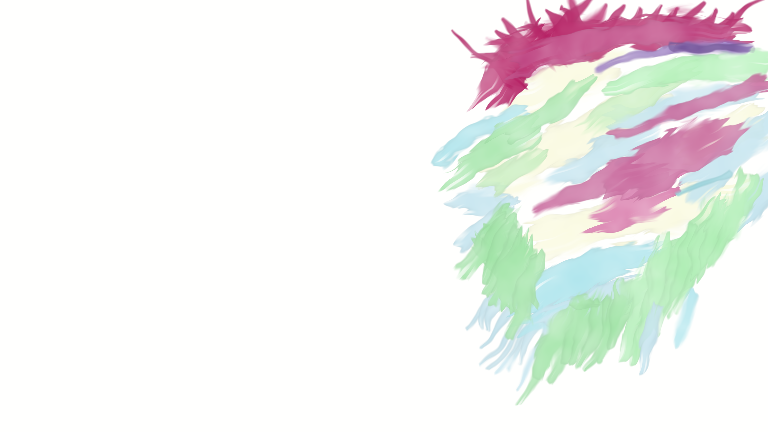
This background is drawn by a WebGL 1 fragment shader. Its source:

```glsl
precision highp float;
// Loose watercolour strokes gathered at the right of a blank sheet of paper.
// Each stroke is a bowed, tapered capsule with dry-brush ends, wet or crisp
// edges and an uneven wash; fans of strokes make the ragged fringes.
uniform vec2 u_resolution;

vec2 p;      // position on a 7.68 x 4.32 sheet, y measured down from the top
vec3 paint;  // colour built up so far

float hash(vec2 v) {
  return fract(sin(dot(v, vec2(127.1, 311.7))) * 43758.5);
}

float noise(vec2 v) {
  vec2 i = floor(v), f = fract(v);
  f *= f * (3.0 - 2.0 * f);
  return mix(mix(hash(i), hash(i + vec2(1, 0)), f.x),
             mix(hash(i + vec2(0, 1)), hash(i + vec2(1, 1)), f.x), f.y);
}

float fbm(vec2 v) {
  return 0.55 * noise(v) + 0.3 * noise(v * 2.1 + 5.0) + 0.15 * noise(v * 4.3 + 9.0);
}

// Brush along ends.xy to ends.zw, half widths w; a positive bow lifts the middle.
void stroke(vec4 ends, vec2 w, float bow, vec3 pigment) {
  vec2 seed = ends.xy * 7.0, dir = normalize(ends.zw - ends.xy);
  float len = distance(ends.xy, ends.zw);
  vec2 q = p - ends.xy;
  q = vec2(dot(q, dir), dot(q, vec2(dir.y, -dir.x)));
  float u = clamp(q.x / len, 0.0, 1.0), r = mix(w.x, w.y, u);
  q.y -= bow * 4.0 * u * (1.0 - u);
  if (length(vec2(q.x - u * len, q.y)) > r + 0.35) return;

  // ragged outline, stretched along the brush direction
  q.x += (noise(vec2(q.y * 24.0, 1.0) + seed) - 0.5) * min(0.35, r * 2.2);
  float d = length(vec2(q.x - clamp(q.x, 0.0, len), q.y)) - r;
  d += (fbm(q * vec2(4.0, 11.0) + seed) - 0.5) * min(0.2, r * 1.4);
  float wet = smoothstep(0.55, 0.85, noise(p * 3.0 + seed));
  float soft = 0.012 + min(0.07, r * 0.5) * wet;
  float cover = smoothstep(soft, -soft, d);

  // bristle gaps near the ends
  float gaps = smoothstep(0.55, 0.8, noise(q * vec2(2.5, 36.0) + seed));
  cover *= 1.0 - 0.7 * gaps * smoothstep(0.25, 0.5, abs(u - 0.5));

  // uneven wash and a thin rim of pooled pigment
  float wash = fbm(p * 3.0 + pigment.rg * 40.0);
  pigment = mix(pigment, vec3(1), 0.5 * (wash - 0.4));
  pigment *= 1.0 - 0.07 * (1.0 - wet) * exp(-abs(d) * 45.0);
  paint = mix(paint, pigment, cover * 0.88);
}

void dab(vec4 ends, float w, vec3 pigment) {
  stroke(ends, vec2(w), 0.0, pigment);
}

// Strokes spread evenly between two lines, with uneven reach and curl.
void fan(vec4 feet, vec4 tips, vec2 w, vec3 pigment) {
  for (int i = 0; i < 10; i++) {
    float k = float(i) / 9.0;
    float stray = hash(vec2(k * 9.0, feet.x)) - 0.5;
    vec2 foot = mix(feet.xy, feet.zw, k), tip = mix(tips.xy, tips.zw, k);
    foot += (tip - foot) * stray * 0.7;
    stroke(vec4(foot, tip), w * (1.0 + stray), 0.15 * stray, pigment);
  }
}

void main() {
  vec2 uv = gl_FragCoord.xy / u_resolution;
  p = vec2(uv.x, 1.0 - uv.y) * vec2(7.68, 4.32);
  p += 0.05 * (vec2(noise(p * 6.0), noise(p * 6.0 + 40.0)) - 0.5);
  paint = vec3(1.0, 1.0, 0.995);
  vec3 cream = vec3(0.98, 0.98, 0.88), sky = vec3(0.78, 0.9, 0.94);
  vec3 teal = vec3(0.65, 0.86, 0.89), green = vec3(0.68, 0.91, 0.7);
  vec3 lime = vec3(0.8, 0.94, 0.77), rose = vec3(0.8, 0.45, 0.64);
  vec3 crimson = vec3(0.74, 0.21, 0.45), violet = vec3(0.5, 0.38, 0.66);

  // cream ground
  dab(vec4(5.3, 0.95, 6.1, 0.65), 0.18, cream);
  dab(vec4(5.05, 1.75, 6.4, 1.05), 0.2, cream);
  dab(vec4(5.4, 2.4, 7.3, 1.95), 0.2, cream);
  dab(vec4(6.9, 1.5, 7.5, 1.2), 0.16, cream);

  // pale blue sweeps
  stroke(vec4(4.38, 1.62, 5.15, 1.18), vec2(0.07, 0.1), 0.05, teal + 0.04);
  dab(vec4(4.65, 2.05, 5.0, 1.98), 0.12, sky);
  dab(vec4(4.65, 2.4, 5.1, 2.0), 0.08, sky);
  dab(vec4(5.65, 1.72, 6.5, 1.35), 0.12, sky);
  dab(vec4(6.2, 1.2, 7.5, 0.9), 0.12, sky);
  dab(vec4(7.0, 1.85, 7.68, 1.25), 0.15, sky);
  dab(vec4(7.45, 2.15, 7.75, 1.8), 0.12, sky);
  fan(vec4(4.65, 3.3, 5.2, 3.8), vec4(5.0, 2.95, 5.5, 3.2), vec2(0.02, 0.05), sky);

  // upper greens
  dab(vec4(4.58, 1.78, 5.25, 1.32), 0.14, green);
  stroke(vec4(5.1, 1.33, 5.8, 0.85), vec2(0.13, 0.09), -0.05, green);
  dab(vec4(4.95, 1.82, 5.35, 1.55), 0.1, lime);
  stroke(vec4(5.9, 1.3, 6.75, 0.8), vec2(0.09, 0.14), 0.04, lime);
  stroke(vec4(6.15, 0.88, 7.65, 0.68), vec2(0.1, 0.16), 0.09, green + 0.04);

  // lower teal arc, then the slanted green masses around it
  stroke(vec4(5.4, 3.0, 6.55, 2.48), vec2(0.27, 0.1), 0.07, teal + 0.04);
  dab(vec4(5.6, 3.15, 6.35, 2.85), 0.15, sky);
  dab(vec4(4.95, 2.5, 5.2, 2.95), 0.17, green);
  fan(vec4(4.64, 2.6, 5.2, 3.3), vec4(5.04, 2.08, 5.35, 2.65), vec2(0.06, 0.08), green);
  fan(vec4(5.25, 3.9, 6.1, 3.45), vec4(5.55, 3.3, 6.25, 2.95), vec2(0.04, 0.11), green);
  dab(vec4(5.8, 3.02, 5.88, 2.98), 0.08, green);
  dab(vec4(6.5, 2.95, 7.2, 2.2), 0.2, green + 0.03);
  fan(vec4(6.25, 3.6, 7.25, 2.4), vec4(6.5, 2.7, 7.5, 1.9), vec2(0.06, 0.11), green + 0.03);
  dab(vec4(6.42, 3.62, 6.56, 3.08), 0.07, sky);
  dab(vec4(6.77, 3.42, 6.93, 2.95), 0.05, teal + 0.04);

  // rose diagonal
  dab(vec4(6.1, 2.12, 6.55, 1.95), 0.19, rose + 0.06);
  stroke(vec4(5.36, 2.1, 6.4, 1.72), vec2(0.04, 0.16), 0.03, rose);
  dab(vec4(6.3, 1.85, 7.15, 1.35), 0.21, rose);
  stroke(vec4(6.17, 1.35, 7.68, 0.82), vec2(0.04, 0.09), 0.02, rose);
  dab(vec4(6.78, 1.94, 7.32, 1.74), 0.025, teal);

  // crimson crown with flicked hairs, then its paler centre
  fan(vec4(4.55, 0.45, 5.7, -0.1), vec4(5.05, 0.75, 5.8, 0.35), vec2(0.015, 0.08), crimson);
  fan(vec4(5.9, 0.0, 7.6, 0.05), vec4(5.6, 0.35, 7.2, 0.35), vec2(0.015, 0.08), crimson);
  stroke(vec4(4.95, 0.9, 5.35, 0.48), vec2(0.2), 0.05, crimson);
  stroke(vec4(5.2, 0.55, 7.3, 0.3), vec2(0.23, 0.12), 0.1, crimson);
  stroke(vec4(5.25, 0.64, 7.2, 0.34), vec2(0.15, 0.1), 0.13, mix(crimson, rose, 0.7));

  // violet shadow under the crown
  stroke(vec4(6.02, 0.68, 7.45, 0.5), vec2(0.04, 0.06), 0.1, violet + 0.1);
  dab(vec4(6.75, 0.46, 7.5, 0.49), 0.045, violet - 0.06);

  gl_FragColor = vec4(clamp(paint, 0.0, 1.0), 1.0);
}
```
